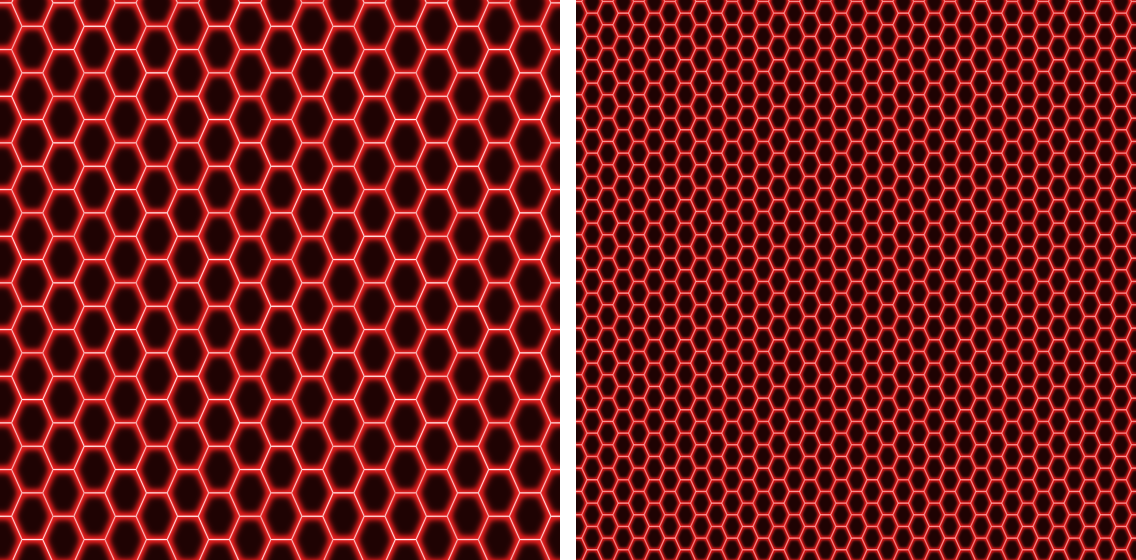
Left: one tile. Right: repeated 2 by 2.
Write a Shadertoy shader that draws this pattern.

```glsl
// Glowing red honeycomb: tall hexagons with hot pale outlines on near-black
#define REPEATS vec2(9.0, 12.0)      // column pairs across, rows down
#define SHIFT vec2(0.0022, 0.0365)   // position of one cell centre
#define CORE_WIDTH 0.0013
#define GLOW_WIDTH 0.0088
#define SLANT_HEAT 0.82              // core strength of slanted edges
#define WEAR 0.08                    // unevenness of the core
#define DARK vec3(0.120, 0.012, 0.012)
#define RED vec3(0.880, 0.110, 0.110)
#define HOT vec3(1.000, 0.930, 0.930)

const float TAU = 6.2831853;

// Offset from the nearest centre of a rectangular lattice
vec2 latticeOffset(vec2 p, vec2 period) {
    return (fract(p / period + 0.5) - 0.5) * period;
}

// Inner distances to the flat edge, the near slant and the far slant
vec3 edgeDistances(vec2 q, vec2 period) {
    q = abs(q);
    float halfHeight = 0.5 * period.y;
    float corner = period.x / 3.0;
    vec2 normal = normalize(vec2(halfHeight, 0.5 * corner));
    float reach = normal.x * corner;
    return vec3(halfHeight - q.y,
                reach - dot(normal, q),
                reach - dot(normal, vec2(q.x, -q.y)));
}

float inside(vec3 d) {
    return min(d.x, min(d.y, d.z));
}

vec3 falloff(vec3 d, float width) {
    return exp(-d * d / (width * width));
}

// Layered sines with whole cycles, so they wrap
float unevenness(vec2 uv) {
    return sin(TAU * dot(uv, vec2(3.0, 4.0)))
         + 0.6 * sin(TAU * dot(uv, vec2(5.0, -7.0)));
}

void mainImage(out vec4 fragColor, in vec2 fragCoord) {
    vec2 uv = fragCoord / iResolution.xy;
    vec2 period = 1.0 / REPEATS;
    vec2 p = uv - SHIFT;

    // Two interleaved lattices; keep the hexagon that holds the point
    vec3 evenCell = edgeDistances(latticeOffset(p, period), period);
    vec3 oddCell = edgeDistances(latticeOffset(p + 0.5 * period, period), period);
    vec3 d = inside(evenCell) > inside(oddCell) ? evenCell : oddCell;

    // Soft halo, merged so that the dark centres have rounded corners
    vec3 halo = 1.0 - falloff(d, GLOW_WIDTH);
    float glow = 1.0 - halo.x * halo.y * halo.z;

    // Thin hot line, never narrower than the pixel grid can show
    float width = max(CORE_WIDTH, 0.7 / iResolution.y);
    vec3 line = falloff(d, width) * vec3(1.0, SLANT_HEAT, SLANT_HEAT);
    float core = max(line.x, max(line.y, line.z));
    core *= 0.92 + WEAR * unevenness(uv);

    vec3 color = mix(DARK, RED, glow);
    color = mix(color, HOT, clamp(core, 0.0, 1.0));
    fragColor = vec4(color, 1.0);
}
```
